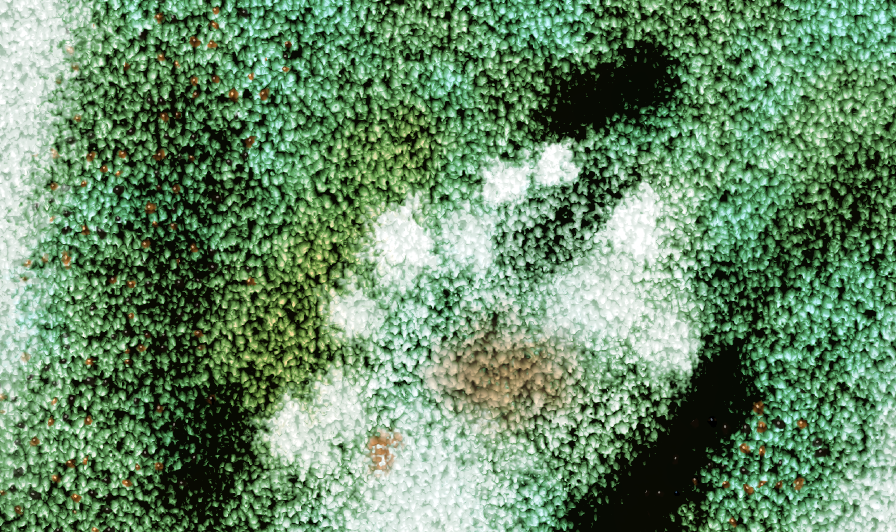
This texture is drawn by a Shadertoy shader. Its source:

```glsl
#define GRAIN_SCALE 84.0
#define GRAIN_CONTRAST 1.05
#define BASE_TONE 0.51
#define LIGHT_DIR vec2(-0.6, 0.8)
#define DROP_SCALE 29.0
#define FIBRE_SCALE 125.0
#define OCHRE vec3(1.10, 0.93, 0.70)
#define BROWN vec3(0.80, 0.66, 0.44)
#define RUST vec3(0.50, 0.29, 0.09)

float hash(vec2 p) {
    return fract(sin(dot(p, vec2(12.9898, 78.233))) * 43758.5453);
}

float noise(vec2 p) {
    vec2 i = floor(p), f = fract(p);
    f = f * f * (3.0 - 2.0 * f);
    return mix(mix(hash(i), hash(i + vec2(1, 0)), f.x),
               mix(hash(i + vec2(0, 1)), hash(i + vec2(1, 1)), f.x), f.y);
}

float fbm(vec2 p) {
    float sum = 0.0, amp = 0.53;
    for (int i = 0; i < 4; i++) {
        sum += amp * noise(p);
        p = mat2(1.6, 1.2, -1.2, 1.6) * p + 7.3;
        amp *= 0.5;
    }
    return sum;
}

// Lit granules: the highest of the jittered bumps nearby
float granules(vec2 p) {
    vec2 cell = floor(p);
    float height = 0.0;
    for (int y = -1; y <= 1; y++)
    for (int x = -1; x <= 1; x++) {
        vec2 id = cell + vec2(x, y);
        vec2 r = p - id - vec2(hash(id), hash(id + 31.7));
        float bump = 1.0 - 1.1 * length(r) + 0.4 * dot(r, LIGHT_DIR);
        height = max(height, bump + 0.5 * (hash(id + 5.1) - 0.5));
    }
    return height - 0.68;
}

// Soft stroke from a to b
float stroke(vec2 p, vec2 a, vec2 b, float radius) {
    vec2 ab = b - a;
    float t = clamp(dot(p - a, ab) / dot(ab, ab), 0.0, 1.0);
    return 1.0 - smoothstep(0.0, 1.5, length(p - a - t * ab) / radius);
}

// Dark to pale colour ramp
vec3 ramp(float t) {
    vec3 c = mix(vec3(0.03, 0.04, 0.01), vec3(0.15, 0.27, 0.12), smoothstep(0.02, 0.18, t));
    c = mix(c, vec3(0.29, 0.49, 0.28), smoothstep(0.18, 0.36, t));
    c = mix(c, vec3(0.43, 0.69, 0.43), smoothstep(0.36, 0.54, t));
    c = mix(c, vec3(0.59, 0.79, 0.64), smoothstep(0.54, 0.71, t));
    c = mix(c, vec3(0.85, 0.92, 0.87), smoothstep(0.71, 0.90, t));
    return mix(c, vec3(1.0), smoothstep(0.92, 1.15, t));
}

// Fluffy white tufts with radial fibres
float tufts(vec2 p, float fuzz) {
    vec3 spots[11] = vec3[11](
        vec3(0.76, 0.53, 0.085), vec3(0.95, 0.65, 0.052), vec3(1.04, 0.69, 0.050),
        vec3(1.19, 0.55, 0.080), vec3(0.67, 0.41, 0.075), vec3(0.56, 0.18, 0.085),
        vec3(1.25, 0.36, 0.080), vec3(0.80, 0.06, 0.180), vec3(0.63, 0.24, 0.075),
        vec3(1.12, 0.43, 0.120), vec3(0.89, 0.54, 0.075));
    float cover = 0.0;
    for (int i = 0; i < 11; i++) {
        vec2 r = p - spots[i].xy;
        float d = length(r) / spots[i].z;
        float rays = noise(vec2(atan(r.y, r.x) * 9.0, d * 3.0 + float(i) * 9.0));
        d += 1.5 * (fuzz - 0.5) + 0.25 * (rays - 0.5);
        float strength = i < 4 ? 1.0 : 0.85;
        cover = max(cover, strength * (1.0 - smoothstep(0.4, 1.3, d)));
    }
    return cover;
}

void mainImage(out vec4 fragColor, in vec2 fragCoord) {
    vec2 p = fragCoord / iResolution.y;
    float broad = fbm(p * 5.0), clump = fbm(p * 24.0 + 9.0);
    float fine = noise(p * FIBRE_SCALE) * 0.6 + noise(p * FIBRE_SCALE * 1.8 + 4.0) * 0.4;
    vec2 q = p + 0.06 * (vec2(broad, fbm(p * 5.0 + 20.0)) - 0.5);
    q += 0.06 * (vec2(clump, fbm(p * 24.0 + 40.0)) - 0.5);
    float grain = granules(p * GRAIN_SCALE + 1.6 * vec2(clump, fine));

    // White growth: speckled colony, tufts, left fringe and corner veil
    float colony = smoothstep(0.0, 0.6, stroke(q, vec2(0.76, 0.08), vec2(1.10, 0.46), 0.25));
    colony *= smoothstep(0.25, 0.75, 0.55 * clump + 0.45 * fine + 0.4 * grain + 0.03);
    float tuft = tufts(q, 0.4 * clump + 0.6 * fine);
    vec2 hairUV = vec2(p.x + 0.4 * p.y, p.y - 0.5 * p.x) + 0.06 * clump;
    float hair = 0.6 * noise(hairUV * vec2(22.0, 120.0)) + 0.4 * noise(hairUV.yx * vec2(26.0, 130.0));
    float edge = p.x - 0.01 - 0.08 * smoothstep(0.5, 1.0, p.y) + 0.12 * (hair + fine - 1.0);
    float fringe = (1.0 - smoothstep(-0.02, 0.13, edge)) * smoothstep(-0.1, 0.5, p.y);
    float veil = dot(p - vec2(1.47, 0.0), vec2(0.91, -0.41)) + 0.10 * (fine + clump - 1.0);
    veil = smoothstep(-0.02, 0.18, veil);
    float white = max(max(0.75 * colony, tuft), max(fringe, 0.9 * veil));

    // Hollows and the sunlit slope
    float shade = 0.85 * stroke(q, vec2(1.07, 0.78), vec2(1.20, 0.84), 0.072);
    shade = max(shade, 1.1 * stroke(q, vec2(1.15, 0.0), vec2(1.36, 0.28), 0.085));
    shade = max(shade, 0.55 * stroke(q, vec2(0.37, 0.08), vec2(0.42, 0.22), 0.10));
    shade = max(shade, 0.28 * stroke(q, vec2(0.33, 0.25), vec2(0.35, 0.72), 0.12));
    shade = max(shade, 0.30 * stroke(q, vec2(1.38, 0.44), vec2(1.62, 0.66), 0.08));
    shade = max(shade, 0.55 * stroke(q, vec2(1.03, 0.52), vec2(1.11, 0.62), 0.09));
    float sunlit = stroke(q, vec2(1.36, 0.62), vec2(1.56, 0.82), 0.22);

    // Grain and tone
    float tone = BASE_TONE + 0.13 * sunlit + 0.25 * (broad - 0.5) + 0.35 * (clump - 0.5);
    tone += GRAIN_CONTRAST * grain * (1.0 - 0.35 * max(white, 0.5 * sunlit));
    tone += 0.46 * (fine - 0.5) - shade;
    float pale = 0.97 + 0.4 * grain + 0.25 * (fine - 0.5) + 0.35 * (hair - 0.5) * fringe;
    tone = mix(tone, pale + 0.1 * tuft, white * (1.0 - 0.5 * shade * (1.0 - tuft)));

    // Tints
    vec3 col = ramp(tone);
    float teal = smoothstep(0.35, 0.70, broad + 0.12 * (p.x - 0.8));
    vec3 tint = mix(vec3(1.02, 1.0, 0.97), vec3(0.83, 1.0, 1.06), teal);
    float ochre = stroke(q, vec2(0.48, 0.28), vec2(0.72, 0.68), 0.16);
    tint *= mix(vec3(1.0), OCHRE, ochre);
    col *= mix(tint, vec3(1.0), white);
    float luma = dot(col, vec3(0.3, 0.55, 0.15));
    col = mix(col, luma * vec3(1.01, 1.02, 1.02), 0.5 * white);
    float brown = stroke(q, vec2(0.93, 0.29), vec2(0.98, 0.30), 0.105);
    brown *= smoothstep(0.25, 0.55, 0.5 * clump + 0.5 * fine + 0.1);
    float coarse = 0.55 + 0.6 * grain + 0.7 * (fine - 0.5);
    col = mix(col, BROWN * (0.25 + 0.9 * coarse), 0.9 * brown);
    float stain = stroke(q, vec2(0.71, 0.14), vec2(0.72, 0.16), 0.035) * smoothstep(0.3, 0.6, fine);
    col = mix(col, RUST * (0.6 + coarse), 0.8 * stain);

    // Dark and rusty droplets
    vec2 dropUV = p * DROP_SCALE + 1.5 * vec2(broad, noise(p * 7.0));
    vec2 dropCell = floor(dropUV);
    vec2 r = fract(dropUV) - 0.3 - 0.4 * vec2(hash(dropCell), hash(dropCell + 8.0));
    float band = stroke(p, vec2(0.13, 0.05), vec2(0.33, 0.95), 0.20);
    band = max(band, stroke(p, vec2(1.30, 0.06), vec2(1.45, 0.18), 0.10));
    float present = step(hash(dropCell + 13.0), 0.5 * band) * (1.0 - white);
    float size = mix(0.14, 0.28, hash(dropCell + 17.0));
    float drop = present * (1.0 - smoothstep(size - 0.08, size + 0.08, length(r) + 0.3 * (fine - 0.5)));
    vec3 dropColor = mix(vec3(0.07, 0.05, 0.02), RUST * (0.5 + tone), step(0.5, hash(dropCell + 2.3)));
    dropColor += 0.5 * (1.0 - smoothstep(0.03, 0.10, length(r - 0.09 * LIGHT_DIR)));
    col = mix(col, dropColor, 0.9 * drop);

    fragColor = vec4(clamp(col, 0.0, 1.0), 1.0);
}
```
